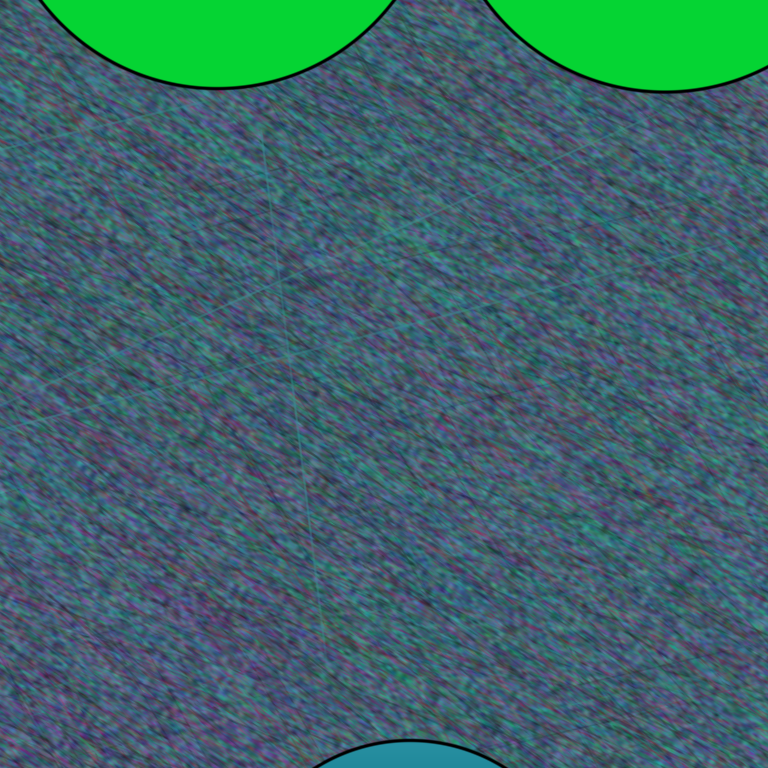
Give the GLSL for this background, as a three.js fragment shader.

```glsl
// Dense woven coloured fibres behind two green discs above and a teal disc below.
#define LAYERS 32
#define FIBRE_ANGLE -27.0
#define ANGLE_SPREAD 24.0
#define STEEP_ANGLE -66.0
#define RISING_ANGLE 20.0
#define FIBRE_WIDTH 0.0046
#define FIBRE_OPACITY 0.40
#define GRAIN 0.55
#define CHROMA_GRAIN 0.15
#define OUTLINE 0.0042
#define SOFTNESS 0.0014

varying vec2 vUv;

const vec3 BASE = vec3(0.26, 0.34, 0.40);
const vec3 TEAL = vec3(0.15, 0.53, 0.44);
const vec3 BLUE = vec3(0.25, 0.40, 0.54);
const vec3 VIOLET = vec3(0.40, 0.26, 0.49);
const vec3 WINE = vec3(0.47, 0.19, 0.28);
const vec3 SHADOW = vec3(0.15, 0.21, 0.23);
const vec3 GREEN = vec3(0.02, 0.83, 0.20);
const vec3 LAGOON = vec3(0.15, 0.56, 0.63);

float hash(vec2 p) {
  vec3 q = fract(vec3(p.xyx) * 0.1031);
  q += dot(q, q.yzx + 33.33);
  return fract((q.x + q.y) * q.z);
}

float valueNoise(vec2 p) {
  vec2 cell = floor(p), f = fract(p);
  f = f * f * (3.0 - 2.0 * f);
  float low = mix(hash(cell), hash(cell + vec2(1.0, 0.0)), f.x);
  float high = mix(hash(cell + vec2(0.0, 1.0)), hash(cell + 1.0), f.x);
  return mix(low, high, f.y);
}

// Coordinates along (x) and across (y) a direction in degrees
vec2 alongAcross(vec2 p, float degrees) {
  float a = radians(degrees);
  vec2 dir = vec2(cos(a), sin(a));
  return vec2(dot(p, dir), dot(p, vec2(-dir.y, dir.x)));
}

vec3 fibreTint(float pick) {
  vec3 tint = mix(TEAL, BLUE, step(0.33, pick));
  tint = mix(tint, VIOLET, step(0.57, pick));
  tint = mix(tint, WINE, step(0.76, pick));
  return mix(tint, SHADOW, step(0.87, pick));
}

// Layers of thin dashes: most slope gently, some fall steeply, a few rise
vec3 fibres(vec2 p) {
  vec3 color = BASE;
  for (int i = 0; i < LAYERS; i++) {
    float k = float(i);
    float steep = step(3.5, mod(k, 5.0));
    float rising = step(7.5, mod(k, 9.0)) * (1.0 - steep);
    float turn = hash(vec2(k, 3.7)) + hash(vec2(k, 9.1)) - 1.0;
    float angle = mix(FIBRE_ANGLE, STEEP_ANGLE, steep);
    angle = mix(angle, RISING_ANGLE, rising) + ANGLE_SPREAD * turn;
    vec2 q = alongAcross(p, angle) + 5.0 + k * 0.37;
    q.y += 0.008 * sin(q.x * 4.0 + k);
    float row = floor(q.y / FIBRE_WIDTH);
    float dash = q.x / mix(0.12, 0.55, hash(vec2(k, 5.3))) + 9.0 * hash(vec2(row, k));
    vec2 id = vec2(row + 71.0 * k, floor(dash));
    float across = abs(fract(q.y / FIBRE_WIDTH) - 0.5);
    float profile = 1.0 - smoothstep(0.05, 0.45, across);
    float taper = sin(3.14159 * fract(dash));
    float present = step(mix(mix(0.35, 0.6, steep), 0.85, rising), hash(id + 17.0));
    float pick = hash(id);
    vec3 tint = fibreTint(mix(pick, fract(pick + 0.4), steep));
    color = mix(color, tint, FIBRE_OPACITY * profile * taper * present);
  }
  return color;
}

// Fine specks, slightly drawn out along the fibres, in light and in hue
vec3 grain(vec3 color, vec2 p) {
  vec2 g = alongAcross(p, FIBRE_ANGLE) * vec2(125.0, 210.0) + 300.0;
  vec3 hue = vec3(valueNoise(g + 31.0), valueNoise(g + 67.0), valueNoise(g + 93.0));
  float light = 0.7 * valueNoise(g * 1.1) + 0.3 * valueNoise(g * 0.4);
  return color * (1.0 + GRAIN * (light - 0.48)) + CHROMA_GRAIN * (hue - 0.5);
}

// Coverage of one long thin strand from a to b, fading unevenly along its way
float strand(vec2 p, vec2 a, vec2 b) {
  vec2 ab = b - a;
  float t = clamp(dot(p - a, ab) / dot(ab, ab), 0.0, 1.0);
  float fade = smoothstep(0.0, 0.15, min(t + 0.1, 1.0 - t));
  fade *= 0.45 + 0.55 * valueNoise(vec2(t * 30.0, a.y * 40.0));
  return fade * (1.0 - smoothstep(0.0002, 0.0026, length(p - a - t * ab)));
}

vec3 longStrands(vec3 color, vec2 p) {
  float pale = strand(p, vec2(0.0, 0.44), vec2(1.05, 0.71));
  pale = max(pale, strand(p, vec2(0.0, 0.472), vec2(0.92, 0.88)));
  pale = max(pale, strand(p, vec2(0.0, 0.805), vec2(0.29, 0.873)));
  pale = max(pale, strand(p, vec2(0.34, 0.83), vec2(0.43, 0.10)));
  float red = strand(p, vec2(0.03, 0.98), vec2(0.21, 0.62));
  red = max(red, strand(p, vec2(0.27, 0.42), vec2(0.42, 0.20)));
  red = max(red, strand(p, vec2(0.64, 0.57), vec2(0.75, 0.40)));
  float violet = strand(p, vec2(0.0, 0.505), vec2(0.75, 0.10));
  color = mix(color, vec3(0.23, 0.55, 0.57), 0.65 * pale);
  color = mix(color, WINE, 0.6 * red);
  return mix(color, vec3(0.46, 0.30, 0.58), 0.55 * violet);
}

// Filled disc with a black rim inside its radius
vec3 disc(vec3 color, vec2 p, vec2 center, float radius, vec3 fill) {
  float d = length(p - center) - radius;
  vec3 body = mix(fill, vec3(0.0), smoothstep(-SOFTNESS, SOFTNESS, d + OUTLINE));
  return mix(body, color, smoothstep(-SOFTNESS, SOFTNESS, d));
}

void main() {
  vec2 p = vUv;
  vec3 color = longStrands(grain(fibres(p), p), p);
  color += vec3(0.03, -0.03, 0.01) * (1.0 - smoothstep(0.0, 0.6, length(p)));
  color = disc(color, p, vec2(0.283, 1.1725), 0.290, GREEN);
  color = disc(color, p, vec2(0.866, 1.169), 0.291, GREEN);
  color = disc(color, p, vec2(0.534, -0.195), 0.233, LAGOON - 0.8 * max(0.03 - p.y, 0.0));
  gl_FragColor = vec4(color, 1.0);
}
```
